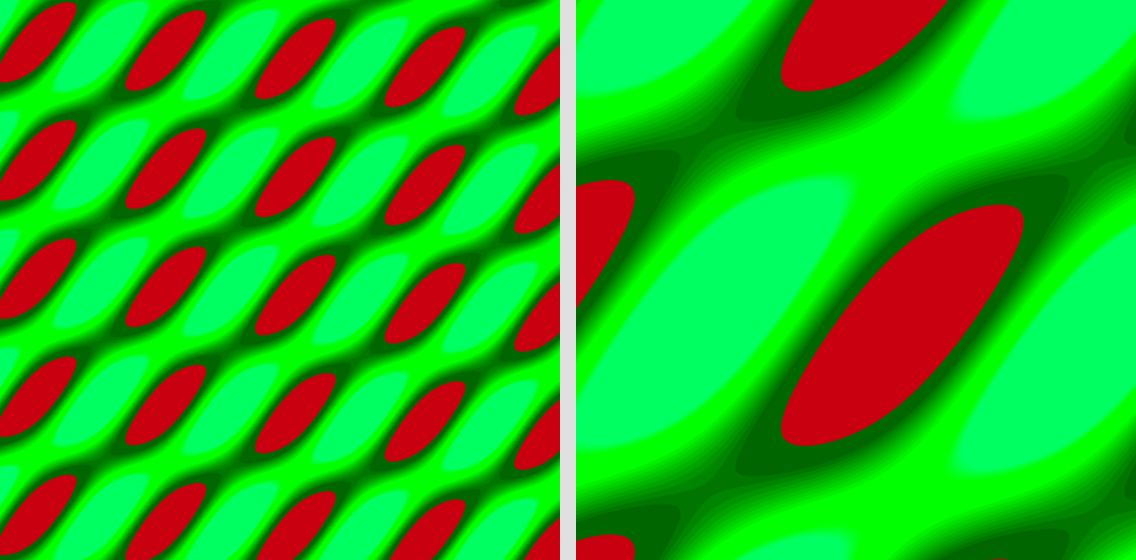
Left: the whole. Right: its middle third, enlarged.
Reproduce this pattern procedurally as a WebGL 2 fragment shader.

```glsl
#version 300 es
precision highp float;
// Slanted red and mint lenses on banded green, from two crossed cosine waves.

#define RED_CENTER vec2(0.0647, 0.9243)  // one red lens center
#define SLANT_WAVE vec2(4.02, -4.74)     // cycles across and up
#define UPRIGHT_WAVE vec2(4.32, 0.0)
#define UPRIGHT_WEIGHT 0.58
#define RED_LEVEL 0.78
#define DARK_LEVEL 0.51
#define BRIGHT_LEVEL -0.17
#define MINT_START -0.52
#define MINT_FULL -0.69
#define SHADE_STEPS 10.0

uniform vec2 u_resolution;
out vec4 fragColor;

const float TAU = 6.28318531;
const vec3 RED = vec3(0.79, 0.0, 0.06);
const vec3 DARK_GREEN = vec3(0.0, 0.40, 0.0);
const vec3 BRIGHT_GREEN = vec3(0.0, 1.0, 0.0);
const vec3 MINT = vec3(0.0, 1.0, 0.38);

// Height of the two summed waves: peaks are red, valleys are mint.
float waveField(vec2 p) {
    float slant = cos(TAU * dot(p, SLANT_WAVE));
    float upright = cos(TAU * dot(p, UPRIGHT_WAVE));
    return slant + UPRIGHT_WEIGHT * upright;
}

// Rounds to whole steps, with each riser smoothed over the given width.
float softRound(float value, float width) {
    float base = floor(value);
    float halfWidth = clamp(width, 0.02, 0.5);
    return base + smoothstep(0.5 - halfWidth, 0.5 + halfWidth, value - base);
}

void main() {
    vec2 uv = gl_FragCoord.xy / u_resolution;
    float field = waveField(uv - RED_CENTER);
    float edge = max(fwidth(field), 1e-4);

    // Stepped ramp from dark to bright green
    float ramp = clamp((DARK_LEVEL - field) / (DARK_LEVEL - BRIGHT_LEVEL), 0.0, 1.0);
    float stepWidth = edge * SHADE_STEPS / (DARK_LEVEL - BRIGHT_LEVEL);
    float shade = softRound(ramp * SHADE_STEPS, stepWidth) / SHADE_STEPS;
    vec3 color = mix(DARK_GREEN, BRIGHT_GREEN, shade);

    // Mint valleys with a short fade
    color = mix(color, MINT, smoothstep(-MINT_START, -MINT_FULL, -field));

    // Crisp red peaks
    float redMask = smoothstep(-0.7 * edge, 0.7 * edge, field - RED_LEVEL);
    color = mix(color, RED, redMask);

    fragColor = vec4(color, 1.0);
}
```
